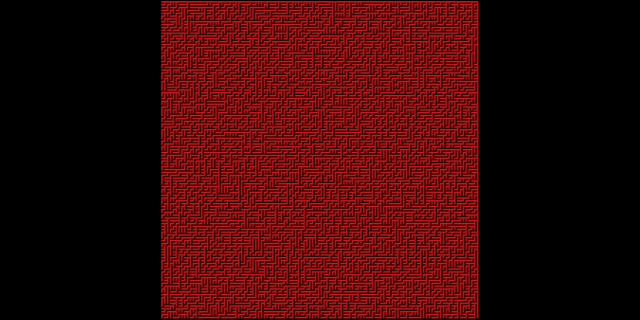
Give the GLSL for this pattern, as a Shadertoy shader.

```glsl
// A square binary-tree maze of glossy red tubes, centred on black.
// Every cell joins its northern or eastern neighbour by a hashed coin toss;
// the nearest link gives a round profile, lit from the upper left.

#define CELLS 112.0         // cells along one side of the maze
#define MAZE_SIZE 0.995     // side of the maze in canvas heights
#define TUBE_RADIUS 0.39    // in cells
#define EAST_CHANCE 0.54    // share of links that run east
#define AMBIENT 0.44
#define GLOSS_POWER 10.0
#define GLOSS_COLOR vec3(0.10, 0.22, 0.22)
#define TUBE_RED vec3(0.70, 0.02, 0.03)
#define GAP_RED vec3(0.18, 0.03, 0.02)
#define LIGHT vec3(-0.36, 0.62, 0.70)
#define SAMPLES 4           // supersampling per axis

float hash(vec2 cell) {
    uvec2 q = uvec2(ivec2(cell) + 7) * uvec2(1597u, 3571u);
    uint n = (q.x ^ (q.y << 7)) * 74093u;
    n = (n ^ (n >> 15)) * 48271u;
    n = (n ^ (n >> 13)) * 69621u;
    return float((n >> 8) & 65535u) / 65536.0;
}

// Direction of the link leaving a cell; top row and right column form the rim
vec2 linkDirection(vec2 cell) {
    bool top = cell.y > CELLS - 1.5;
    bool right = cell.x > CELLS - 1.5;
    if (top && right) return vec2(0.0);
    if (top) return vec2(1.0, 0.0);
    if (right) return vec2(0.0, 1.0);
    return hash(cell) < EAST_CHANCE ? vec2(1.0, 0.0) : vec2(0.0, 1.0);
}

// Vector from the nearest point of a cell's link to p
vec2 offsetFromLink(vec2 p, vec2 cell) {
    vec2 rel = p - cell - 0.5;
    vec2 dir = linkDirection(cell);
    return rel - dir * clamp(dot(rel, dir), 0.0, 1.0);
}

vec2 nearer(vec2 a, vec2 b) {
    return dot(a, a) < dot(b, b) ? a : b;
}

// Colour at a point given in cell units
vec3 mazeColor(vec2 p) {
    if (min(p.x, p.y) < 0.0 || max(p.x, p.y) >= CELLS) return vec3(0.0);

    // Only the own, western and southern links can enter this cell
    vec2 cell = floor(p);
    vec2 offset = offsetFromLink(p, cell);
    if (cell.x > 0.5) offset = nearer(offset, offsetFromLink(p, cell - vec2(1.0, 0.0)));
    if (cell.y > 0.5) offset = nearer(offset, offsetFromLink(p, cell - vec2(0.0, 1.0)));

    vec2 slope = offset / TUBE_RADIUS;
    float steepness = dot(slope, slope);
    if (steepness > 1.0) return GAP_RED;

    // Round tube with diffuse light and a pale highlight
    vec3 normal = vec3(slope, sqrt(1.0 - steepness));
    vec3 light = normalize(LIGHT);
    vec3 halfway = normalize(light + vec3(0.0, 0.0, 1.0));
    float diffuse = AMBIENT + (1.0 - AMBIENT) * max(dot(normal, light), 0.0);
    float gloss = pow(max(dot(normal, halfway), 0.0), GLOSS_POWER);
    return TUBE_RED * diffuse + GLOSS_COLOR * gloss;
}

void mainImage(out vec4 fragColor, in vec2 fragCoord) {
    vec3 sum = vec3(0.0);
    for (int j = 0; j < SAMPLES; j++) {
        for (int i = 0; i < SAMPLES; i++) {
            vec2 jitter = (vec2(i, j) + 0.5) / float(SAMPLES) - 0.5;
            vec2 uv = (fragCoord + jitter - 0.5 * iResolution.xy) / iResolution.y;
            sum += mazeColor((uv / MAZE_SIZE + 0.5) * CELLS);
        }
    }
    fragColor = vec4(sum / float(SAMPLES * SAMPLES), 1.0);
}
```
